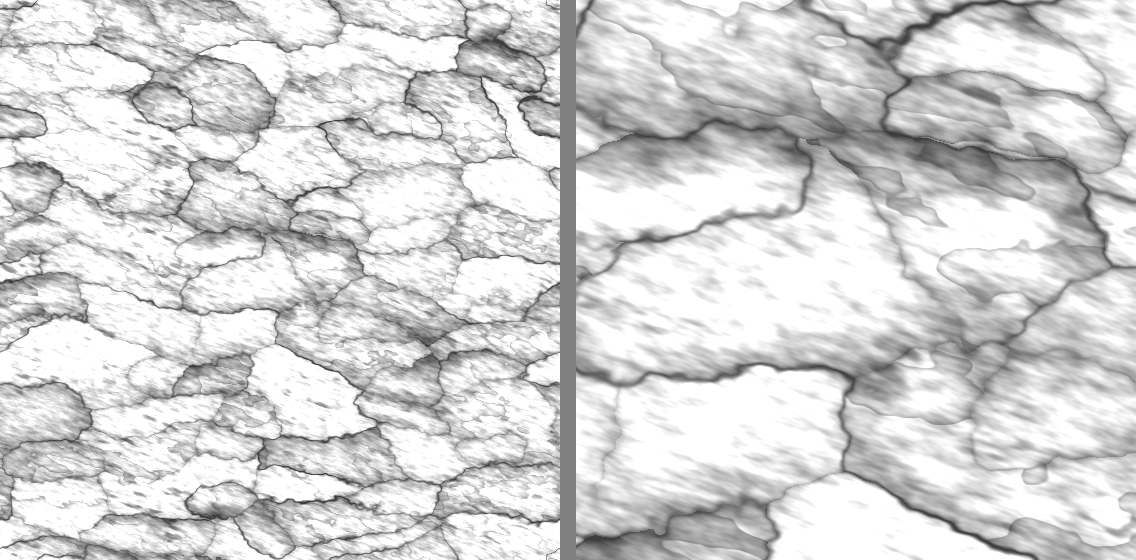
Left, the full canvas; right, a detail of the centre.
This texture map is drawn by a three.js fragment shader. Its source:

```glsl
// Occlusion map of a dry wall of flat, irregular stones, seamless at the borders.
// Stones are a weighted cell pattern with a turned, stretched metric for each stone;
// neighbours shade each other by rank, and gradient noise adds ledges, pits and grain.

varying vec2 vUv;

const vec2  GRID         = vec2(6.0, 13.0);  // stones across and up
const float STONE_RADIUS = 0.62;             // in cells
const float MEAN_TILT    = -0.10;
const float TILT_SPREAD  = 0.85;
const float WARP_BROAD   = 0.045;
const float WARP_FINE    = 0.016;
const float CRACK_WIDTH  = 0.0022;
const float CRACK_DEPTH  = 0.55;
const float SHADE_NARROW = 0.006;
const float SHADE_WIDE   = 0.026;
const float SHADE_DEPTH  = 0.32;
const float SHADE_FLOOR  = 0.36;
const float LEDGE_DEPTH  = 0.34;
const float PIT_DEPTH    = 0.45;
const float GRAIN_DEPTH  = 0.62;
const float EXPOSURE     = 1.13;
const float DARKEST      = 0.24;

vec3 hash3(vec2 p) {
  vec3 q = fract(p.xyx * vec3(0.1031, 0.1030, 0.0973));
  q += dot(q, q.yxz + 33.33);
  return fract((q.xxy + q.yzz) * q.zyx);
}

float corner(vec2 cell, vec2 offset, vec2 period) {
  float a = 6.2832 * hash3(mod(cell, period) + 17.0).x;
  return dot(vec2(cos(a), sin(a)), offset);
}

// Gradient noise that repeats after the given period
float noise(vec2 p, vec2 period) {
  vec2 i = floor(p), f = p - i;
  vec2 u = f * f * f * (f * (f * 6.0 - 15.0) + 10.0);
  vec2 e = vec2(1.0, 0.0);
  return mix(mix(corner(i, f, period), corner(i + e, f - e, period), u.x),
             mix(corner(i + e.yx, f - e.yx, period), corner(i + 1.0, f - 1.0, period), u.x), u.y);
}

float fbm(vec2 p, vec2 period) {
  float sum = 0.0, amp = 0.6;
  for (int i = 0; i < 3; i++) {
    sum += amp * noise(p, period);
    p *= 2.0;
    period *= 2.0;
    amp *= 0.6;
  }
  return sum;
}

// Stone metric: x = relative distance, yz = its gradient, w = rank in the stack
vec4 stone(vec2 p, vec2 id) {
  vec2 cell = mod(id, GRID);
  vec3 place = hash3(cell), form = hash3(cell + 41.0);
  vec2 d = p - (id + 0.5 + 0.85 * (place.xy - 0.5)) / GRID;
  float angle = MEAN_TILT + TILT_SPREAD * (form.x - 0.5);
  float c = cos(angle), s = sin(angle);
  vec2 q = vec2(c * d.x + s * d.y, c * d.y - s * d.x);
  float stretch = mix(0.85, 1.25, form.z);
  vec2 r = STONE_RADIUS * mix(0.6, 1.4, form.y) * vec2(stretch, 1.0 / stretch) / GRID;
  vec2 u = abs(q) / r;
  float f = pow(dot(u * u, u) + 1e-5, 1.0 / 3.0);
  vec2 g = sign(q) * u * u / (r * f * f) * smoothstep(0.0, 0.6, f);
  return vec4(f, c * g.x - s * g.y, s * g.x + c * g.y, place.z);
}

void main() {
  // Bend the outlines, broadly and finely
  vec2 uv = vUv;
  vec2 broad = vec2(6.0, 9.0), fine = vec2(24.0, 36.0);
  vec2 p = uv + WARP_BROAD * vec2(noise(uv * broad, broad), 0.7 * noise(uv * broad + 3.7, broad))
              + WARP_FINE * vec2(fbm(uv * fine, fine), fbm(uv * fine + 9.3, fine));

  // Find the stone on top
  vec2 base = floor(p * GRID), topId = base;
  vec4 top = vec4(1e3, 0.0, 0.0, 0.0);
  for (int j = -3; j <= 3; j++) {
    for (int i = -2; i <= 2; i++) {
      vec2 id = base + vec2(float(i), float(j));
      vec4 s = stone(p, id);
      if (s.x < top.x) { top = s; topId = id; }
    }
  }

  // Shade from each neighbour, wide below higher stones; similar ranks join faintly
  float shade = 1.0, crack = 0.0;
  for (int j = -3; j <= 3; j++) {
    for (int i = -2; i <= 2; i++) {
      vec2 id = base + vec2(float(i), float(j));
      if (distance(id, topId) < 0.5) continue;
      vec4 s = stone(p, id);
      float e = (s.x - top.x) / max(length(s.yz - top.yz), 1.0);
      float rise = s.w - top.w;
      float width = mix(SHADE_NARROW, SHADE_WIDE, smoothstep(-0.35, 0.7, rise));
      shade *= 1.0 - SHADE_DEPTH * exp(-e / width);
      float join = mix(0.25, 1.0, smoothstep(0.05, 0.5, abs(rise)));
      crack = max(crack, join * exp(-e * e / (CRACK_WIDTH * CRACK_WIDTH)));
    }
  }
  float light = EXPOSURE * mix(SHADE_FLOOR, 1.0, shade);

  // Tone and slope of the whole stone
  vec3 look = hash3(mod(topId, GRID) + 83.0);
  vec2 slope = normalize(look.xy - 0.5 + 1e-3);
  light *= 1.0 - 0.16 * look.z * look.z + 0.08 * dot(slope, top.yz) / length(GRID) * top.x;

  // Broken ledges, sharp on one side and fading on the other
  vec2 slant = vec2(uv.x, 3.0 * uv.y + uv.x);
  float level = fbm(slant * 5.0 + look.xy * 20.0, vec2(5.0)) + 0.22 * fbm(uv * fine, fine) - 0.04;
  float ledge = smoothstep(-0.012, 0.012, level) * exp(-max(level, 0.0) / 0.06);
  light *= 1.0 - LEDGE_DEPTH * ledge * smoothstep(0.15, 0.7, look.x);

  // Slanting pits in rough patches, then fine grain, stronger in shade
  float rough = smoothstep(-0.25, 0.35, noise(uv * broad + 1.9, broad) + 0.4 * (look.y - 0.5));
  light *= 1.0 - PIT_DEPTH * rough * smoothstep(0.1, 0.42, fbm(slant * 18.0, vec2(18.0)));
  float grain = fbm(slant * 37.0 + 5.3, vec2(37.0));
  light *= 1.0 + GRAIN_DEPTH * grain * mix(1.3, 0.8, shade);

  // Thin cracks and speckled hollows between stones
  light *= 1.0 - CRACK_DEPTH * crack * (0.85 + 0.9 * noise(uv * broad + 6.1, broad));
  float hollow = smoothstep(1.65, 2.1, top.x);
  light *= 1.0 - hollow * (0.45 - 1.2 * grain);

  gl_FragColor = vec4(vec3(clamp(light, DARKEST, 1.0)), 1.0);
}
```
